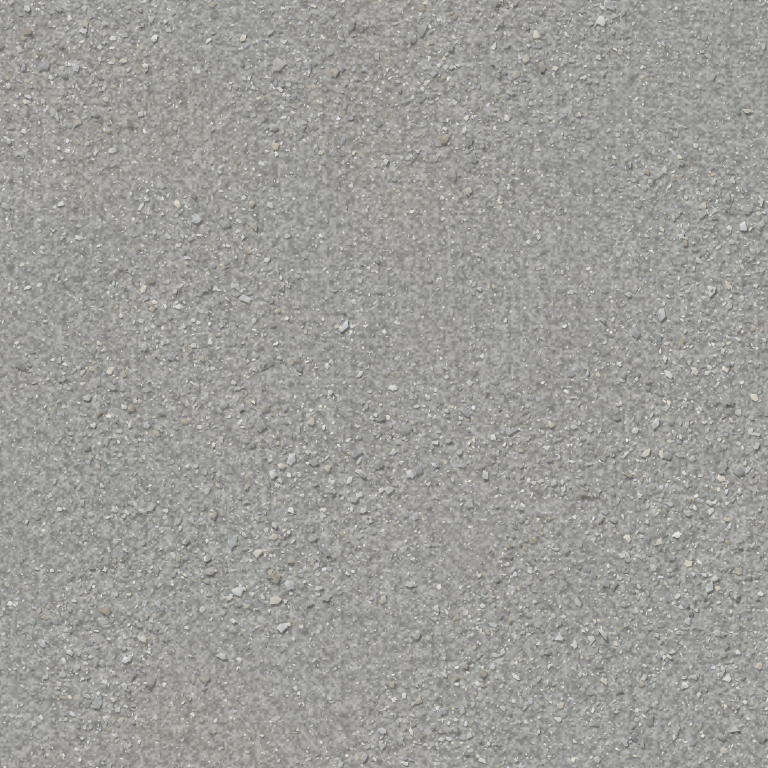
A Shadertoy shader for this texture:

```glsl
const vec3 STONE = vec3(0.610, 0.610, 0.597);
const vec3 COOL_TINT = vec3(-0.010, -0.002, 0.010);
const vec3 WARM_TINT = vec3(0.045, 0.012, -0.045);
const vec3 PIT_COLOR = vec3(0.36, 0.35, 0.325);
const vec2 LIGHT_DIR = vec2(-0.45, 0.89);

const float FINE_CELLS = 330.0;
const float MEDIUM_CELLS = 190.0;
const float FINE_CONTRAST = 0.17;
const float MEDIUM_CONTRAST = 0.11;
const float RELIEF_CELLS = 75.0;
const float RELIEF_STRENGTH = 0.2;
const float PATCH_CELLS = 6.5;

const float GRAIN_CELLS = 205.0;
const float GRIT_CELLS = 135.0;
const float CHIP_CELLS = 92.0;
const float PEBBLE_CELLS = 58.0;

float hash(vec2 p) {
    return fract(sin(dot(p, vec2(127.1, 311.7))) * 43758.5453);
}

float noise(vec2 p) {
    vec2 i = floor(p), f = fract(p);
    f = f * f * (3.0 - 2.0 * f);
    return mix(mix(hash(i), hash(i + vec2(1, 0)), f.x),
               mix(hash(i + vec2(0, 1)), hash(i + vec2(1, 1)), f.x), f.y);
}

float fbm(vec2 p) {
    float sum = 0.0, amp = 0.5;
    for (int i = 0; i < 4; i++) {
        sum += amp * noise(p);
        p = mat2(1.6, 1.2, -1.2, 1.6) * p + 17.3;
        amp *= 0.5;
    }
    return sum / 0.9375;
}

// Irregular, often elongated stone, negative inside
float stoneDistance(vec2 q, float radius, vec2 id) {
    float turn = 6.2832 * hash(id + 3.7);
    float c = cos(turn), s = sin(turn);
    q = mat2(c, -s, s, c) * q;
    q.y *= mix(1.0, 1.9, hash(id + 7.9));
    float d = -1.0;
    for (int i = 0; i < 5; i++) {
        float k = float(i);
        float angle = 1.2566 * (k + 0.6 * hash(id + k + 5.1));
        float reach = radius * mix(0.55, 1.2, hash(id + k + 11.3));
        d = max(d, dot(q, vec2(cos(angle), sin(angle))) - reach);
    }
    return d;
}

// Scatters lit stones with a shadow on their lower side
vec3 addStones(vec3 color, vec2 uv, float cells, float density,
               float shadow, float lightness, float pixel) {
    vec2 p = uv * cells;
    vec2 home = floor(p);
    float blur = 0.7 * pixel * cells;
    for (int y = -1; y <= 1; y++)
    for (int x = -1; x <= 1; x++) {
        vec2 cell = home + vec2(x, y);
        vec2 id = cell + cells * 1.37;
        if (hash(id) > density) continue;
        vec2 q = p - cell - vec2(hash(id + 31.7), hash(id + 57.3));
        float size = hash(id + 71.9);
        float radius = mix(0.24, 0.5, size * size);
        float body = stoneDistance(q, radius, id);
        float shade = stoneDistance(q + LIGHT_DIR * 0.2, radius, id);
        color *= 1.0 - shadow * (1.0 - smoothstep(-blur, blur + 0.06, shade));

        float tone = hash(id + 83.1);
        float value = lightness + 0.25 * (tone * tone - 0.3);
        value += 0.05 * clamp(dot(q, LIGHT_DIR) / radius, -1.0, 1.0);
        float warmth = smoothstep(0.6, 1.0, hash(id + 97.7));
        vec3 face = vec3(value, value, value - 0.012);
        face += mix(COOL_TINT, WARM_TINT, warmth);
        face += 0.16 * (noise(uv * MEDIUM_CELLS + 9.0) - 0.5);
        color = mix(color, face, 0.88 * (1.0 - smoothstep(-blur, blur, body)));
    }
    return color;
}

void mainImage(out vec4 fragColor, in vec2 fragCoord) {
    vec2 uv = fragCoord / iResolution.y;
    float pixel = 1.0 / iResolution.y;

    // Worn smooth patches and rough, stony ones
    float rough = smoothstep(0.32, 0.7, fbm(uv * PATCH_CELLS + 4.2));
    float tint = fbm(uv * 2.5 + 41.0) - 0.5;
    vec3 color = STONE + COOL_TINT * tint * 2.5;
    color += 0.02 * (fbm(uv * 9.0 + 23.0) - 0.5);

    // Sandy surface and relief lit from above
    color += FINE_CONTRAST * (noise(uv * FINE_CELLS) - 0.5);
    color += MEDIUM_CONTRAST * (noise(uv * MEDIUM_CELLS + 61.0) - 0.5);
    vec2 reliefPos = uv * RELIEF_CELLS;
    float slope = fbm(reliefPos) - fbm(reliefPos + LIGHT_DIR * 0.3);
    color += RELIEF_STRENGTH * mix(0.35, 1.0, rough) * slope;

    // Stones from fine grit to pebbles
    color = addStones(color, uv, GRAIN_CELLS, mix(0.26, 0.4, rough), 0.06, 0.725, pixel);
    color = addStones(color, uv, GRIT_CELLS, mix(0.12, 0.36, rough), 0.14, 0.725, pixel);
    color = addStones(color, uv, CHIP_CELLS, mix(0.03, 0.27, rough), 0.22, 0.71, pixel);
    color = addStones(color, uv, PEBBLE_CELLS, mix(0.0, 0.13, rough), 0.28, 0.69, pixel);

    // Dark crevices under the steepest ledges
    float ledge = smoothstep(0.13, 0.3, -slope);
    float gap = smoothstep(0.4, 0.62, noise(uv * 38.0 + 77.0));
    color = mix(color, PIT_COLOR, 0.75 * ledge * gap * mix(0.15, 1.0, rough));

    fragColor = vec4(clamp(color, 0.0, 1.0), 1.0);
}
```
